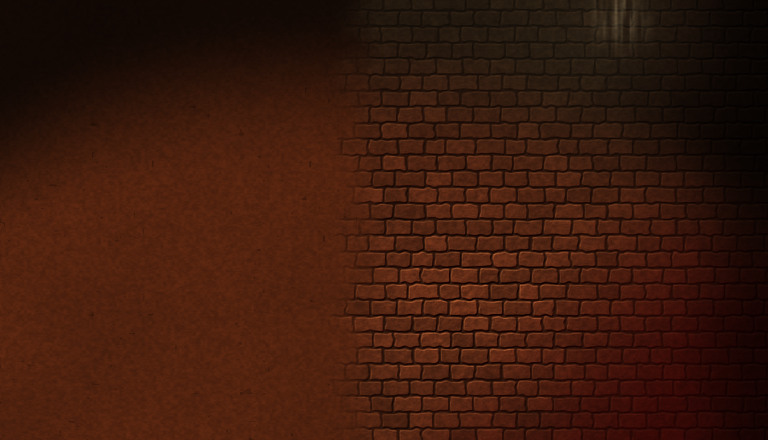
Give the GLSL for this background, as a WebGL 1 fragment shader.

```glsl
precision highp float;
// Dim brick wall emerging from smooth brown paper, with dark top corners and a red glow at lower right.

uniform vec2 u_resolution;

#define ROWS 27.38          // brick courses per canvas height
#define BRICK_WIDTH 0.0600  // in canvas heights
#define JOINT_JITTER 0.26
#define WALL_EDGE 0.462     // where paper turns into wall
#define RELIEF 0.20
#define GRAIN 0.15
#define PAPER vec3(0.315, 0.132, 0.056)
#define WALL vec3(0.285, 0.128, 0.065)
#define SHADOW vec3(0.070, 0.033, 0.016)
#define SOOT vec3(0.130, 0.090, 0.052)
#define EMBER vec3(0.200, 0.026, 0.018)
#define HIGHLIGHT vec3(1.0, 0.66, 0.36)

float hash(vec2 p) {
  vec3 a = fract(p.xyx * 0.1031);
  a += dot(a, a.yzx + 33.33);
  return fract((a.x + a.y) * a.z);
}

float noise(vec2 p) {
  vec2 i = floor(p), f = fract(p);
  f = f * f * (3.0 - 2.0 * f);
  return mix(mix(hash(i), hash(i + vec2(1.0, 0.0)), f.x),
             mix(hash(i + vec2(0.0, 1.0)), hash(i + 1.0), f.x), f.y);
}

float fbm(vec2 p) {
  float sum = 0.0, amp = 0.5;
  for (int i = 0; i < 4; i++) {
    sum += amp * noise(p);
    p = p * 2.03 + 17.3;
    amp *= 0.5;
  }
  return sum / 0.9375;
}

// x: height above the mortar, y: random tone of the brick
vec2 brick(vec2 q) {
  vec2 w = q + 0.005 * (vec2(noise(q * 75.0), noise(q * 75.0 + 40.0)) - 0.5);
  float v = w.y * ROWS + 0.27;
  float row = floor(v);
  float u = (w.x - 0.812) / BRICK_WIDTH + 0.5 * mod(row + 1.0, 2.0) + 40.0;
  float id = floor(u), x = fract(u), y = fract(v);

  // joints wander a little from their regular places
  float left = JOINT_JITTER * (hash(vec2(id, row)) - 0.5);
  float right = 1.0 + JOINT_JITTER * (hash(vec2(id + 1.0, row)) - 0.5);
  id += step(right, x) - step(x, left);

  // rounded distance from the nearest joint
  vec2 gap = vec2(min(abs(x - left), abs(right - x)) * BRICK_WIDTH,
                  min(y, 1.0 - y) / ROWS);
  float d = 0.007 - length(max(0.007 - gap, 0.0));
  float height = smoothstep(0.0003, 0.0052, d);
  height *= 0.72 + 0.5 * fbm(q * 85.0);
  return vec2(height, hash(vec2(id, row) + 71.0));
}

void main() {
  vec2 uv = gl_FragCoord.xy / u_resolution;
  vec2 q = gl_FragCoord.xy / u_resolution.y;
  float top = 1.0 - uv.y;
  float cloud = fbm(q * 4.0) - 0.5;
  float wall = smoothstep(-0.035, 0.045, uv.x - WALL_EDGE + 0.06 * (fbm(q * 18.0) - 0.5));

  // large light: an arched shadow hangs from the top
  float bend = uv.x - 0.42;
  float arch = 0.20 + 1.05 * bend * bend + 0.06 * cloud;
  float lit = smoothstep(arch - 0.20, arch + 0.17, top);
  float soot = wall * (1.0 - smoothstep(0.76, 0.98, uv.x + 0.15 * top));
  vec3 shade = mix(SHADOW, SOOT, soot);
  vec3 color = mix(shade, mix(PAPER, WALL, wall), lit);
  color *= 1.0 + 0.22 * cloud;

  // red glow, falling off to black at the right border
  float red = smoothstep(0.48, 0.88, uv.x - 0.5 * uv.y + 0.12 * cloud);
  color = mix(color, EMBER, 0.92 * red * lit);
  color *= 1.0 - 0.58 * smoothstep(0.86, 1.0, uv.x);

  // pale patch of light on the bricks
  vec2 patchPos = (uv - vec2(0.62, 0.30)) / vec2(0.15, 0.19);
  float patchLight = exp(-dot(patchPos, patchPos));
  color *= 1.0 + 0.22 * patchLight * wall;

  // bricks, lit from the upper left
  vec2 here = brick(q);
  float slope = here.x - brick(q + vec2(-0.0012, 0.0022)).x;
  float clarity = wall * mix(0.55, 1.0, lit) * (1.0 - 0.55 * red);
  float body = mix(0.52, 1.08, here.x) * (0.88 + 0.24 * here.y);
  color *= mix(1.0, body, clarity);
  float energy = dot(color, vec3(0.5, 0.4, 0.1));
  color += HIGHLIGHT * slope * RELIEF * clarity * (0.25 + 2.5 * energy) * (1.0 + patchLight);

  // pale streaks running down near the top
  vec2 streakPos = (uv - vec2(0.807, 0.965)) / vec2(0.032, 0.065);
  float streak = pow(noise(vec2(q.x * 150.0, q.y * 14.0)), 2.0);
  color += vec3(0.22, 0.20, 0.15) * streak * exp(-dot(streakPos, streakPos));
  vec2 hazePos = (uv - vec2(0.80, 0.93)) / vec2(0.14, 0.15);
  color += vec3(0.030, 0.027, 0.020) * exp(-dot(hazePos, hazePos));

  // paper fibre and sparse dark specks
  float fibre = noise(q * vec2(190.0, 290.0)) + noise(q * 120.0) - 1.0;
  color *= 1.0 + GRAIN * fibre;
  float speck = smoothstep(0.90, 0.98, noise(q * 95.0 + 9.0)) * step(0.55, noise(q * 13.0));
  color *= 1.0 - 0.25 * speck * (1.0 - wall);

  gl_FragColor = vec4(max(color, 0.0), 1.0);
}
```
